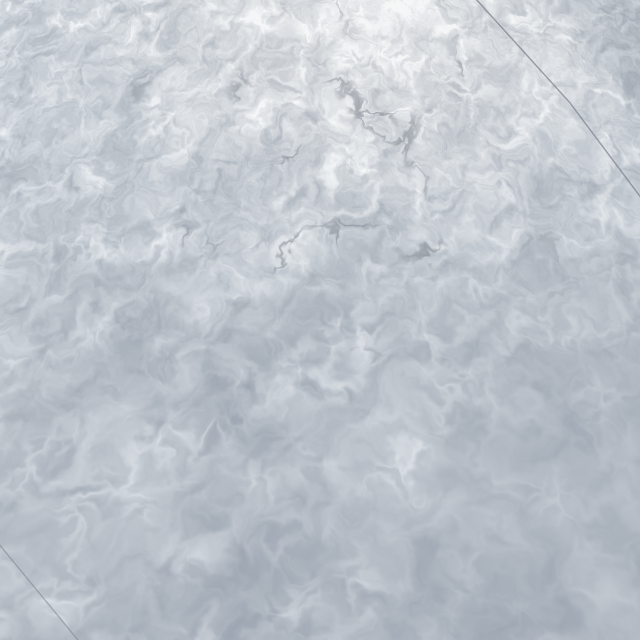
Reproduce this texture procedurally as a three.js fragment shader.

```glsl
// Pale, crumpled cloud-like sheet: soft grey puffs parted by broken bright wisps.
// Sidelit billows of gradient noise and warped cell edges give the relief, finer and
// crisper towards the top; a glow, dark cracks and two hairline seams lie over it.

#define PUFF_DENSITY 21.0
#define WARP 1.3
#define CREASE_GAIN 0.26
#define WISP_GAIN 0.20
#define RELIEF_GAIN 0.62
#define CLOUD_GAIN 0.42
#define BASE_TONE 0.20
#define SEAM_WIDTH 0.0010
#define SHADOW_COLOR vec3(0.62, 0.655, 0.70)
#define LIGHT_COLOR vec3(0.92, 0.935, 0.95)
#define CRACK_COLOR vec3(0.47, 0.49, 0.53)

varying vec2 vUv;

vec2 hash2(vec2 p) {
  vec3 h = fract(vec3(p.xyx) * vec3(0.1031, 0.1030, 0.0973));
  h += dot(h, h.yzx + 33.33);
  return fract((h.xx + h.yz) * h.zy);
}

float cornerSlope(vec2 cell, vec2 offset) {
  return dot(hash2(cell) * 2.0 - 1.0, offset);
}

// Gradient noise, roughly -0.7 to 0.7
float gradientNoise(vec2 p) {
  vec2 i = floor(p), f = fract(p);
  vec2 u = f * f * f * (f * (f * 6.0 - 15.0) + 10.0);
  vec2 e = vec2(1.0, 0.0);
  float low = mix(cornerSlope(i, f), cornerSlope(i + e.xy, f - e.xy), u.x);
  float high = mix(cornerSlope(i + e.yx, f - e.yx), cornerSlope(i + e.xx, f - e.xx), u.x);
  return mix(low, high, u.y);
}

float fbm(vec2 p) {
  float sum = 0.0, gain = 0.6;
  for (int k = 0; k < 4; k++) {
    sum += gain * gradientNoise(p);
    p = mat2(1.6, 1.2, -1.2, 1.6) * p + 17.3;
    gain *= 0.5;
  }
  return sum;
}

// Rounded lumps with pinched valleys; fineness sets the weight of the small ones
float billow(vec2 p, float fineness) {
  float sum = 0.0, gain = 1.0;
  for (int k = 0; k < 4; k++) {
    float n = gradientNoise(p);
    sum += gain * sqrt(n * n + 0.002);
    p = mat2(1.6, 1.2, -1.2, 1.6) * p + 11.7;
    gain *= fineness;
  }
  return sum;
}

// Soft bright line where the nearest two cell centres are equally far
float crease(vec2 p, float width) {
  vec2 i = floor(p), f = fract(p);
  float nearest = 8.0, second = 8.0;
  for (int y = -1; y <= 1; y++) {
    for (int x = -1; x <= 1; x++) {
      vec2 cell = vec2(float(x), float(y));
      float d = length(cell + hash2(i + cell) - f);
      second = min(second, max(nearest, d));
      nearest = min(nearest, d);
    }
  }
  float c = 1.0 - smoothstep(0.0, width, second - nearest);
  return c * c;
}

float seam(vec2 p, vec2 a, vec2 b) {
  vec2 ab = b - a;
  float d = length(p - a - ab * clamp(dot(p - a, ab) / dot(ab, ab), 0.0, 1.0));
  return 1.0 - smoothstep(SEAM_WIDTH * 0.4, SEAM_WIDTH * 2.0, d);
}

void main() {
  vec2 uv = vUv;
  float crisp = smoothstep(0.15, 0.8, uv.y);

  // Receding plane: puffs shrink towards the top
  float depth = 1.75 - 0.8 * uv.y;
  vec2 p = PUFF_DENSITY * vec2((uv.x - 0.5) / depth, -log(depth) / 0.8) + 40.0;
  vec2 q = p + WARP * vec2(fbm(p * 0.9 + 3.1), fbm(p * 0.9 + 51.7));

  // Broad light: glow at the top, shade at the lower right and in the far corner
  vec2 toGlow = (uv - vec2(0.59, 1.0)) * vec2(2.5, 2.9);
  float glow = exp(-dot(toGlow, toGlow));
  float corner = smoothstep(0.0, 0.18, uv.x + 0.9 * uv.y - 1.67);
  float tone = BASE_TONE + 0.27 * uv.y + 0.30 * glow - 0.34 * corner;
  tone -= 0.13 * uv.x * (1.0 - uv.y);

  // Creases and finer wisps, broken into short pieces by masks
  float patchA = smoothstep(-0.1, 0.4, gradientNoise(p * 0.6 + 9.0));
  float patchB = smoothstep(-0.1, 0.4, gradientNoise(p * 0.9 + 27.0));
  float calm = 1.0 - 0.6 * smoothstep(0.45, 1.0, uv.x) * (1.0 - crisp);
  tone += CREASE_GAIN * calm * crease(q, 0.65) * (0.15 + patchA);
  tone += WISP_GAIN * calm * crease(q * 1.9 + 7.0, 0.6) * (0.1 + patchB);

  // Drifting patches and sidelit lumps
  tone += CLOUD_GAIN * (fbm(q * 0.8 + 80.0) + 0.7 * gradientNoise(p * 0.3 + 14.0));
  float fineness = mix(0.38, 0.68, crisp);
  vec2 toLight = vec2(-0.12, 0.17);
  float relief = billow(q * 0.9, fineness) - billow(q * 0.9 + toLight, fineness);
  tone += RELIEF_GAIN * calm * mix(0.75, 1.0, crisp) * relief;

  vec3 color = mix(SHADOW_COLOR, LIGHT_COLOR, clamp(tone, -0.05, 1.1));
  color += vec3(0.012, 0.004, -0.006) * glow;

  // Short jagged cracks, then the hairline seams
  float jagged = gradientNoise(q * 0.7 + 5.0) + 0.12 * gradientNoise(q * 5.0);
  float crackLine = 1.0 - smoothstep(0.0, 0.07, abs(jagged));
  float crackMask = smoothstep(0.10, 0.38, gradientNoise(p * 0.6 + 63.0));
  crackMask *= smoothstep(0.35, 0.6, uv.y) * smoothstep(0.5, 0.2, abs(uv.x - 0.5));
  color = mix(color, CRACK_COLOR, 0.5 * crackLine * crackMask);
  float seams = max(seam(uv, vec2(0.745, 1.0), vec2(0.89, 0.84)),
                    seam(uv, vec2(0.89, 0.84), vec2(1.01, 0.68)));
  seams = max(seams, 0.7 * seam(uv, vec2(-0.01, 0.16), vec2(0.13, -0.01)));
  color = mix(color, CRACK_COLOR, 0.65 * seams);

  gl_FragColor = vec4(color, 1.0);
}
```
